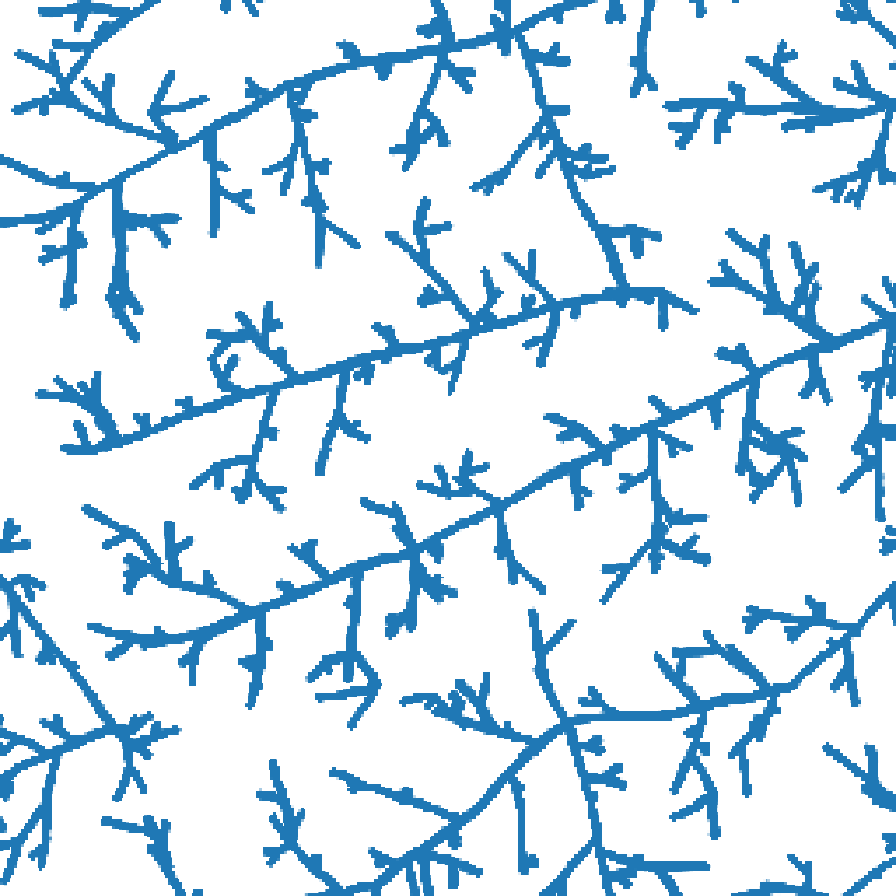
Reproduce this pattern procedurally as a WebGL 1 fragment shader.

```glsl
precision highp float;
// Blue branching veins on white: trunks, branches and forked twigs on a fine block raster.

uniform vec2 u_resolution;

#define BLOCKS 256.0       // raster blocks across the canvas
#define HALF_WIDTH 0.0054  // half the stroke width
#define TILT 0.44          // main trunk direction in radians
#define TRUNK_GRID 4.0     // trunk nodes per unit
#define BRANCH_GRID 8.0    // branch tips per unit
#define TWIG_GRID 14.5     // twig tips per unit
#define BRANCH_REACH 0.17  // longest gap a branch may bridge
#define TWIG_REACH 0.075   // longest gap a twig may bridge
#define SLANT 0.6          // lean of side shoots along their parent
#define WOBBLE 0.02        // strength of the winding
#define VEIN_BLUE vec3(0.12, 0.47, 0.71)
#define PAPER vec3(1.0)

// Segments as (start, end), each running towards its root
vec4 trunks[16];
vec4 branches[25];

vec2 hash2(vec2 p) {
  vec3 q = fract(p.xyx * vec3(0.1031, 0.1030, 0.0973));
  q += dot(q, q.yzx + 33.33);
  return fract((q.xx + q.yz) * q.zy);
}

float cornerGradient(vec2 cell, vec2 offset) {
  float angle = 6.2832 * hash2(cell).x;
  return dot(vec2(cos(angle), sin(angle)), offset);
}

float gradientNoise(vec2 p) {
  vec2 i = floor(p), f = p - i;
  vec2 u = f * f * f * (f * (f * 6.0 - 15.0) + 10.0);
  vec2 e = vec2(1.0, 0.0);
  return mix(
    mix(cornerGradient(i, f), cornerGradient(i + e, f - e), u.x),
    mix(cornerGradient(i + e.yx, f - e.yx), cornerGradient(i + 1.0, f - 1.0), u.x), u.y);
}

vec2 winding(vec2 p) {
  vec2 sum = vec2(0.0);
  float frequency = 5.0, amplitude = WOBBLE;
  for (int i = 0; i < 3; i++) {
    vec2 q = p * frequency;
    sum += amplitude * vec2(gradientNoise(q + 31.0), gradientNoise(q + 87.0));
    frequency *= 3.0;
    amplitude /= 3.0;
  }
  return sum;
}

// Snaps to block centres, with a ramp one device pixel wide between blocks
vec2 snapToBlocks(vec2 p) {
  vec2 g = p * BLOCKS, edge = floor(g + 0.5);
  float ramp = min(BLOCKS / u_resolution.y, 1.0);
  return (edge + clamp((g - edge) / ramp, -0.5, 0.5)) / BLOCKS;
}

vec2 scatteredNode(vec2 cell, float grid, float jitter) {
  return (cell + 0.5 + jitter * (hash2(cell + grid * 7.0) - 0.5)) / grid;
}

// Cell number k of a square window around p
vec2 windowCell(int k, float side, vec2 p, float grid) {
  float n = float(k), row = floor((n + 0.5) / side);
  return floor(p * grid) + vec2(n - row * side, row) - 2.0;
}

float projectOn(vec2 p, vec4 s) {
  vec2 d = s.zw - s.xy;
  return clamp(dot(p - s.xy, d) / max(dot(d, d), 1e-7), 0.0, 1.0);
}

float segmentDistance(vec2 p, vec4 s) {
  return distance(p, mix(s.xy, s.zw, projectOn(p, s)));
}

// Keeps the closest parent: joint in xy, gap in z
void tryParent(vec2 tip, vec4 s, inout vec3 best) {
  float t = projectOn(tip, s);
  float gap = distance(tip, mix(s.xy, s.zw, t));
  if (gap < best.z) {
    float lean = SLANT * gap / max(distance(s.xy, s.zw), 1e-4);
    best = vec3(mix(s.xy, s.zw, min(t + lean, 1.0)), gap);
  }
}

float twigDistance(vec2 p, vec2 tip, vec2 joint, vec2 random) {
  vec2 along = tip - joint;
  vec2 middle = joint + 0.5 * along + vec2(-along.y, along.x) * 0.5 * (random.x - 0.5);
  vec2 outer = tip - middle;
  float side = random.y < 0.5 ? -0.8 : 0.8;
  vec2 fork = middle + (0.6 * outer + side * vec2(-outer.y, outer.x)) * (0.3 + 0.9 * random.x);
  float d = min(segmentDistance(p, vec4(joint, middle)), segmentDistance(p, vec4(middle, tip)));
  return min(d, segmentDistance(p, vec4(middle, fork)));
}

float veinDistance(vec2 p) {
  float d = 1.0;
  // Trunks: every node flows to its right or upper neighbour
  for (int k = 0; k < 16; k++) {
    vec2 cell = windowCell(k, 4.0, p, TRUNK_GRID);
    vec2 next = cell + (hash2(cell + 5.0).x < 0.64 ? vec2(1.0, 0.0) : vec2(0.0, 1.0));
    trunks[k] = vec4(scatteredNode(cell, TRUNK_GRID, 0.5), scatteredNode(next, TRUNK_GRID, 0.5));
    d = min(d, segmentDistance(p, trunks[k]));
  }
  // Branches: tips joined to the nearest trunk
  for (int k = 0; k < 25; k++) {
    vec2 tip = scatteredNode(windowCell(k, 5.0, p, BRANCH_GRID), BRANCH_GRID, 0.8);
    vec3 best = vec3(tip, 9.0);
    for (int j = 0; j < 16; j++) tryParent(tip, trunks[j], best);
    branches[k] = vec4(best.z < BRANCH_REACH ? tip : best.xy, best.xy);
    d = min(d, segmentDistance(p, branches[k]));
  }
  // Twigs: tips joined to the nearest trunk or branch
  for (int k = 0; k < 25; k++) {
    vec2 cell = windowCell(k, 5.0, p, TWIG_GRID);
    vec2 tip = scatteredNode(cell, TWIG_GRID, 0.8);
    if (distance(p, tip) > 1.3 * TWIG_REACH) continue;
    vec3 best = vec3(tip, 9.0);
    for (int j = 0; j < 16; j++) tryParent(tip, trunks[j], best);
    for (int j = 0; j < 25; j++) tryParent(tip, branches[j], best);
    if (best.z < TWIG_REACH) d = min(d, twigDistance(p, tip, best.xy, hash2(cell + 9.0)));
  }
  return d;
}

void main() {
  vec2 p = snapToBlocks(gl_FragCoord.xy / u_resolution.y);
  float c = cos(TILT), s = sin(TILT);
  p = vec2(c * p.x + s * p.y, c * p.y - s * p.x) + 3.0;
  float edge = 0.2 / u_resolution.y;
  float d = veinDistance(p + winding(p)) - HALF_WIDTH;
  gl_FragColor = vec4(mix(VEIN_BLUE, PAPER, smoothstep(-edge, edge, d)), 1.0);
}
```
